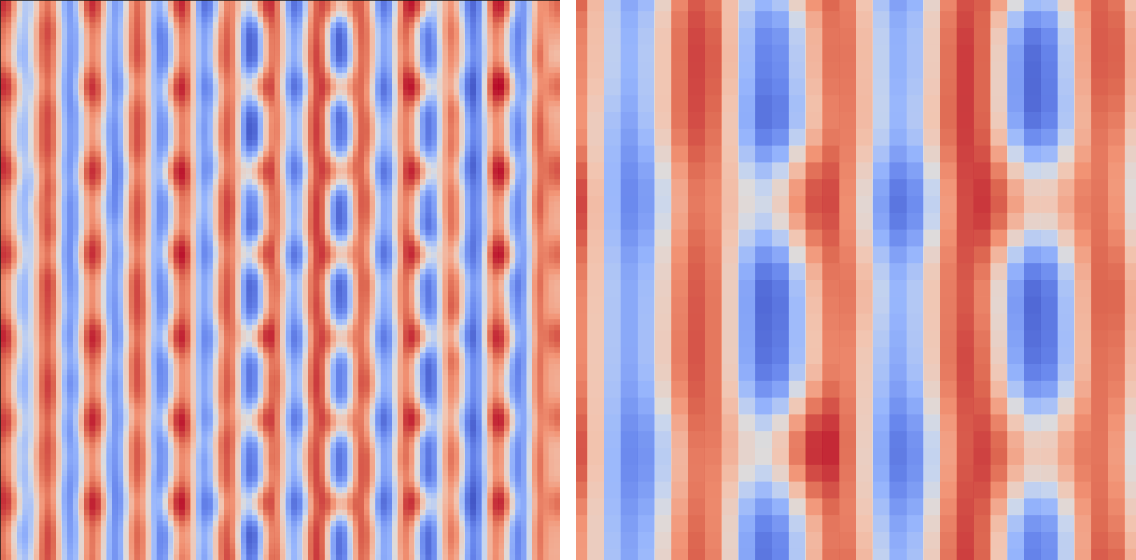
Left: the whole. Right: its middle third, enlarged.
This pattern is drawn by a three.js fragment shader. Its source:

```glsl
// Heat map on a 100 x 100 grid: upright blue and red stripes, crossed by
// a second wave that pinches alternate blue stripes into rows of beads.
// A scalar field is summed from waves and noise, then run through a ramp.

varying vec2 vUv;

const float TAU = 6.2831853;
const float CELLS = 100.0;
const vec2 STRIPE = vec2(4.55, 8.025);    // first blue centre, spacing
const vec2 BEAD_ORIGIN = vec2(60.5, 10.16);
const vec2 BEAD_PERIOD = vec2(14.7, 14.85);

float hash(vec2 p) {
  return fract(sin(dot(p, vec2(127.1, 311.7))) * 43758.5);
}

float valueNoise(vec2 p) {
  vec2 i = floor(p);
  vec2 f = fract(p);
  f = f * f * (3.0 - 2.0 * f);
  float low = mix(hash(i), hash(i + vec2(1.0, 0.0)), f.x);
  float high = mix(hash(i + vec2(0.0, 1.0)), hash(i + 1.0), f.x);
  return mix(low, high, f.y);
}

float bump(float x, float centre, float width) {
  float d = (x - centre) / width;
  return exp(-d * d);
}

// Snap to cell centres, with edges softened over one screen pixel
vec2 snapToCells(vec2 q) {
  vec2 edge = floor(q + 0.5);
  return edge + clamp((q - edge) / max(fwidth(q), vec2(1e-5)), -0.5, 0.5);
}

// Upright stripes; the last blue one fades out at the right side
float stripes(float x) {
  float wave = -cos(TAU * (x - STRIPE.x) / STRIPE.y);
  wave = mix(wave, 0.6, smoothstep(95.5, 98.5, x));
  return 0.56 + 0.32 * wave;
}

// Narrow nodes up each column, strongest right of the middle
float beads(vec2 p) {
  vec2 wave = cos(TAU * (p - BEAD_ORIGIN) / BEAD_PERIOD);
  float node = pow(0.5 + 0.5 * wave.y, 2.0) - 0.35;
  float across = wave.x > 0.0 ? wave.x : 0.4 * wave.x;
  float strength = 0.2 + 0.3 * bump(p.x, 61.0, 34.0);
  float rightEdge = 0.25 * smoothstep(95.0, 99.0, p.x);
  return node * (strength * across + rightEdge);
}

// Broad differences in level between the stripes
float drift(float x) {
  return 0.13 * bump(x, 4.5, 2.6)
       + 0.06 * bump(x, 58.5, 4.0)
       - 0.13 * bump(x, 82.8, 3.2);
}

float field(vec2 p) {
  float grain = valueNoise(p / vec2(3.0, 4.5) + 7.0) - 0.5;
  float patches = valueNoise(p / vec2(6.0, 11.0) + 31.0) - 0.5;
  float v = stripes(p.x) + beads(p) + drift(p.x);
  v += 0.09 * grain + 0.08 * patches;
  v -= 0.5 * max(v - 0.87, 0.0);
  return clamp(v, 0.02, 1.0);
}

float portion(float v, float a, float b) {
  return clamp((v - a) / (b - a), 0.0, 1.0);
}

// Diverging ramp: deep blue, pale grey, deep red
vec3 ramp(float v) {
  vec3 c = vec3(0.23, 0.30, 0.75);
  c = mix(c, vec3(0.41, 0.53, 0.93), portion(v, 0.00, 0.18));
  c = mix(c, vec3(0.59, 0.71, 0.99), portion(v, 0.18, 0.33));
  c = mix(c, vec3(0.79, 0.84, 0.93), portion(v, 0.33, 0.46));
  c = mix(c, vec3(0.87, 0.86, 0.86), portion(v, 0.46, 0.50));
  c = mix(c, vec3(0.95, 0.77, 0.69), portion(v, 0.50, 0.62));
  c = mix(c, vec3(0.95, 0.58, 0.46), portion(v, 0.62, 0.76));
  c = mix(c, vec3(0.87, 0.41, 0.32), portion(v, 0.76, 0.87));
  return mix(c, vec3(0.71, 0.02, 0.15), portion(v, 0.87, 1.00));
}

// Thin dark rule along the left and top
float frame(vec2 uv) {
  float d = min(uv.x, 1.0 - uv.y);
  float soft = max(fwidth(uv.x), 1e-5);
  return 1.0 - clamp((d - 0.0013) / soft + 0.5, 0.0, 1.0);
}

void main() {
  vec2 cell = snapToCells(vUv * CELLS);
  vec3 color = ramp(field(cell));
  color = mix(color, vec3(0.08), frame(vUv));
  gl_FragColor = vec4(color, 1.0);
}
```
